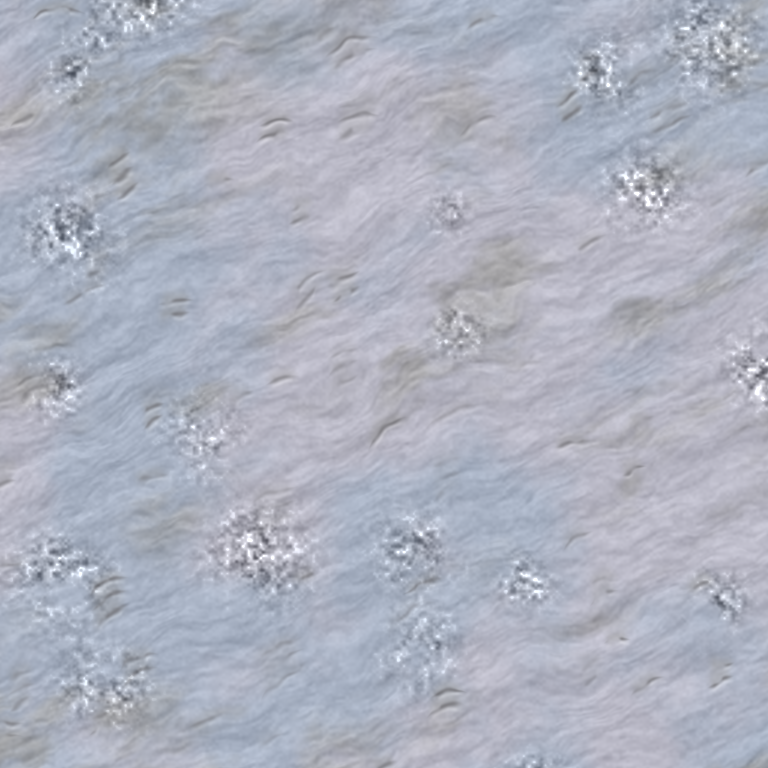
Give the GLSL for this texture, as a Shadertoy shader.

```glsl
// Weathered blue-grey slate with slanted chips, tan stains and patches of sparkling grit.
#define SLANT 0.40
#define CHIP_CELLS 9.0
#define CHIP_SHARE 0.72
#define GRIT_CELLS 5.0
#define GRIT_SHARE 0.55
#define GRIT_FREQ 135.0
#define RELIEF 0.75
#define GRAIN 0.085
#define BLUE vec3(0.655, 0.695, 0.765)
#define LILAC vec3(0.725, 0.722, 0.775)
#define TAN vec3(0.600, 0.595, 0.580)
#define SHADOW vec3(0.400, 0.395, 0.410)

float hash(vec2 p) {
    return fract(sin(dot(p, vec2(127.1, 311.7))) * 43758.5453);
}

vec2 hash2(vec2 p) {
    return vec2(hash(p), hash(p + 37.3));
}

mat2 rotation(float angle) {
    float c = cos(angle), s = sin(angle);
    return mat2(c, -s, s, c);
}

float noise(vec2 p) {
    vec2 i = floor(p), f = fract(p);
    f = f * f * (3.0 - 2.0 * f);
    return mix(mix(hash(i), hash(i + vec2(1, 0)), f.x),
               mix(hash(i + vec2(0, 1)), hash(i + vec2(1, 1)), f.x), f.y);
}

float fbm(vec2 p) {
    float sum = 0.0, amp = 0.5;
    for (int i = 0; i < 4; i++) {
        sum += amp * noise(p);
        p = rotation(0.3) * p * 2.03 + 11.7;
        amp *= 0.5;
    }
    return sum / 0.9375;
}

// Layered stone surface, stretched along the slant
float height(vec2 p) {
    return fbm(p * vec2(10.0, 25.0));
}

// Curved flakes, one to three parallel edges each: x = shadow, y = lit rim, z = stain
vec3 chips(vec2 uv) {
    vec3 sum = vec3(0);
    vec2 home = floor(uv * CHIP_CELLS);
    for (int k = 0; k < 9; k++) {
        vec2 cell = home + vec2(k % 3, k / 3) - 1.0;
        if (hash(cell + 5.1) > CHIP_SHARE) continue;
        vec2 centre = (cell + hash2(cell)) / CHIP_CELLS;
        vec2 q = rotation(SLANT + 0.5 * (hash(cell + 9.4) - 0.5)) * (uv - centre);
        float halfLength = mix(0.018, 0.046, pow(hash(cell + 2.7), 1.5));
        float strength = mix(0.25, 1.0, hash(cell + 6.6));
        float bend = mix(2.0, 11.0, hash(cell + 3.9));
        int edges = 1 + int(hash(cell + 8.2) * 2.6);
        q.y += bend * q.x * q.x + 0.007 * (noise(uv * 55.0) - 0.5);
        for (int e = 0; e < edges; e++) {
            vec2 d = q + float(e) * vec2(0.007, 0.018);
            float taper = 1.0 - smoothstep(0.35, 1.0, abs(d.x) / halfLength);
            float width = 0.0012 + 0.0018 * taper;
            float broken = taper * strength * smoothstep(0.2, 0.6, noise(uv * 60.0 + cell));
            sum.x += broken * exp(-pow(d.y / width, 2.0));
            sum.y += broken * exp(-pow((d.y + 0.0055) / 0.003, 2.0));
            sum.z += taper * strength * exp(-pow((d.y - 0.003) / 0.010, 2.0));
        }
    }
    return min(sum, vec3(1));
}

// Soft clusters of grit: x = coverage, y = brightness bias
vec2 gritPatches(vec2 uv) {
    vec2 patches = vec2(0);
    vec2 home = floor(uv * GRIT_CELLS);
    for (int k = 0; k < 9; k++) {
        vec2 cell = home + vec2(k % 3, k / 3) - 1.0;
        if (hash(cell + 71.3) > GRIT_SHARE) continue;
        vec2 centre = (cell + hash2(cell + 53.0)) / GRIT_CELLS;
        float radius = mix(0.030, 0.085, hash(cell + 17.0));
        float cover = exp(-2.0 * pow(length(uv - centre) / radius, 2.0));
        patches += cover * vec2(1.0, hash(cell + 29.0) - 0.5);
    }
    return patches * smoothstep(0.2, 0.65, fbm(uv * 22.0));
}

void mainImage(out vec4 fragColor, in vec2 fragCoord) {
    vec2 uv = fragCoord / iResolution.y;
    vec2 warp = vec2(fbm(uv * 9.0), fbm(uv * 9.0 + 40.0)) - 0.5;
    vec2 along = rotation(SLANT) * (uv + 0.05 * warp);

    // Broad colour and tan stains
    vec3 col = mix(BLUE, LILAC, smoothstep(0.32, 0.66, fbm(uv * 6.0 + 3.0)));
    float stain = smoothstep(0.45, 0.78, fbm(along * vec2(9.0, 18.0) + 60.0));
    stain *= smoothstep(0.3, 0.6, fbm(uv * 5.0 + 21.0));
    col = mix(col, TAN, 0.65 * stain);

    // Slanted relief lit from above, and fine grain
    float slope = height(along) - height(along + vec2(0.001, 0.005));
    col += RELIEF * clamp(slope, -0.16, 0.09) * (0.65 + 0.6 * stain);
    float fine = 0.6 * noise(along * vec2(85.0, 190.0)) + 0.4 * noise(uv * 230.0);
    col += GRAIN * (fine - 0.5);

    // Chipped edges
    vec3 chip = chips(uv);
    col = mix(col, TAN, 0.38 * chip.z);
    col += 0.10 * chip.y * vec3(1.0, 0.99, 0.94);
    col = mix(col, SHADOW, 0.62 * chip.x);

    // Grit with dark gaps and pale sparkles
    vec2 grit = gritPatches(uv);
    float cover = min(grit.x, 1.0);
    float speck = noise(uv * GRIT_FREQ) + 0.5 * noise(uv * GRIT_FREQ * 1.9 + 8.0) - 0.75;
    col = mix(col, TAN + vec3(0.0, 0.01, 0.04), 0.35 * cover);
    col += cover * (0.62 * speck + 0.10 * grit.y);
    col += cover * 0.25 * smoothstep(0.28, 0.6, speck) * vec3(0.9, 0.97, 1.0);

    fragColor = vec4(clamp(col, 0.0, 1.0), 1.0);
}
```
